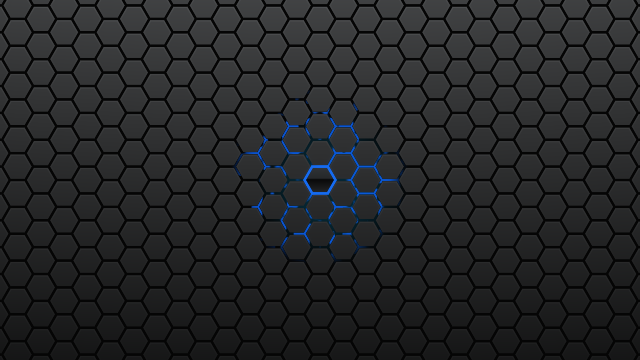
Write a Shadertoy shader that draws this background.

```glsl
float hash(vec2 p) {
    vec3 h = fract(p.xyx * vec3(0.1031, 0.1030, 0.0973));
    h += dot(h, h.yzx + 33.33);
    return fract((h.x + h.y) * h.z);
}

float noise(vec2 p) {
    vec2 i = floor(p), f = fract(p);
    f = f * f * (3.0 - 2.0 * f);
    return mix(mix(hash(i), hash(i + vec2(1, 0)), f.x),
               mix(hash(i + vec2(0, 1)), hash(i + vec2(1, 1)), f.x), f.y);
}

// Flat-topped hexagon metric: 0.5 on the border of a unit-height cell
float hexRadius(vec2 p) {
    p = abs(p);
    return max(p.y, p.x * 0.8660 + p.y * 0.5);
}

// Offset from the nearest cell centre
vec2 hexLocal(vec2 p) {
    vec2 period = vec2(1.73205, 1.0);
    vec2 a = mod(p + 0.5 * period, period) - 0.5 * period;
    vec2 b = mod(p, period) - 0.5 * period;
    return dot(a, a) < dot(b, b) ? a : b;
}

// Smooth band that covers distances below the given half width
float band(float dist, float halfWidth, float pixel) {
    return 1.0 - smoothstep(halfWidth - 0.5 * pixel, halfWidth + 0.5 * pixel, dist);
}

void mainImage(out vec4 fragColor, in vec2 fragCoord) {
    float pitch = 0.0746;
    vec2 uv = fragCoord / iResolution.xy;
    vec2 p = (fragCoord - 0.5 * iResolution.xy) / (iResolution.y * pitch);
    float pixel = 1.0 / (iResolution.y * pitch);
    vec2 local = hexLocal(p);
    float edge = 0.5 - hexRadius(local);
    bool isCore = length(p - local) < 0.1;

    // Metal faces, lit from above
    float shade = mix(0.092, 0.258, uv.y);
    shade *= 1.0 - 0.06 * pow(abs(uv.x - 0.5) * 2.0, 2.0);
    shade += 0.014 * local.y;
    vec3 face = shade * vec3(0.98, 1.0, 1.02);

    // Thin bevel inside each gap
    float bevel = smoothstep(pixel, 0.0, abs(edge - 0.08));
    face *= 1.0 + bevel * (0.10 + 0.22 * local.y);

    // Glossy centre cell
    if (isCore) {
        float gloss = mix(0.04 - 0.22 * local.y, 0.15 + 0.1 * local.y,
                          smoothstep(-pixel, pixel, local.y - 0.04));
        face = gloss * vec3(0.95, 1.0, 1.05);
    }

    // Dark gaps with a dim teal glow
    float tealGlow = 1.0 - smoothstep(1.0, 3.2, length(p - vec2(0.4, -0.25)));
    vec3 gap = vec3(0.018) + vec3(0.0, 0.13, 0.18) * tealGlow;
    vec3 color = mix(face, gap, band(edge, 0.046, pixel));

    // Broken blue light running along the gaps
    float reach = length(p - vec2(-0.05, 0.15));
    float patches = 0.5 * noise(p * 1.6 + 41.0) + 0.5 * noise(p * 4.5 + 9.0);
    float lit = smoothstep(0.47, 0.62, patches + 0.16 - 0.07 * reach);
    lit *= 1.0 - smoothstep(2.5, 3.4, reach);
    color = mix(color, vec3(0.05, 0.36, 0.9), band(edge, 0.035, pixel) * lit * 0.85);
    color += vec3(0.0, 0.02, 0.05) * lit * exp(-18.0 * edge);

    // Continuous ring around the centre cell
    float ringDistance = abs(hexRadius(p) - 0.5);
    float ring = band(ringDistance, 0.048, pixel);
    color = mix(color, vec3(0.09, 0.42, 0.94), ring);
    color += vec3(0.0, 0.02, 0.06) * exp(-16.0 * ringDistance) * (1.0 - ring);

    fragColor = vec4(color, 1.0);
}
```
